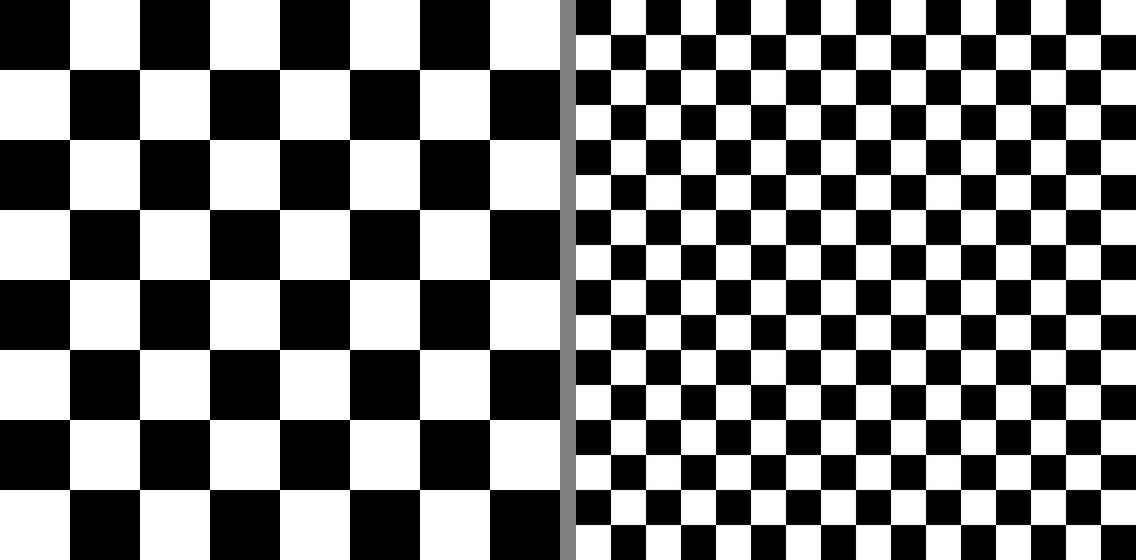
Left, the tile; right, the same tile 2 across and 2 down.
This pattern is drawn by a Shadertoy shader. Its source:

```glsl
// Black and white checkerboard of eight by eight squares that tiles seamlessly.

const float SQUARES = 8.0; // even, so opposite edges continue each other
const vec3 BLACK = vec3(0.0);
const vec3 WHITE = vec3(1.0);

// Signed distance to the nearest square edge, positive in even squares
vec2 edgeDistance(vec2 p) {
    return 0.5 - abs(mod(p + 0.5, 2.0) - 1.0);
}

// Square wave from -1 to 1 on each axis, its edges smoothed over one pixel
vec2 squareWave(vec2 p, vec2 pixel) {
    return clamp(2.0 * edgeDistance(p) / pixel, -1.0, 1.0);
}

// Coverage of the white squares, from 0 to 1
float checker(vec2 p, vec2 pixel) {
    vec2 wave = squareWave(p, pixel);
    return 0.5 + 0.5 * wave.x * wave.y;
}

void mainImage(out vec4 fragColor, in vec2 fragCoord) {
    vec2 p = SQUARES * fragCoord / iResolution.xy;
    vec2 pixel = SQUARES / iResolution.xy;
    fragColor = vec4(mix(BLACK, WHITE, checker(p, pixel)), 1.0);
}
```
